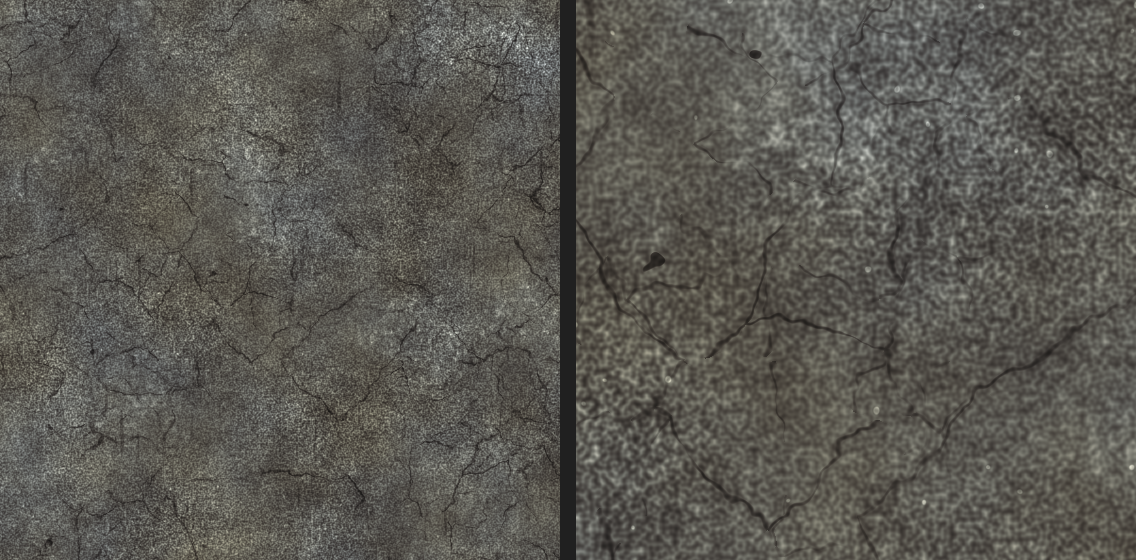
Left: the whole. Right: its middle third, enlarged.
Write a WebGL 1 fragment shader that draws this texture.

```glsl
precision highp float;
uniform vec2 u_resolution;

#define BASE_TONE 0.356
#define CLOUD_SCALE 3.7
#define CLOUD_CONTRAST 0.27
#define MOTTLE_CONTRAST 0.22
#define GRAIN_SCALE 297.0
#define GRAIN_CONTRAST 0.6
#define CRACK_DEPTH 0.55
#define CRACK_WIDTH 0.0016
#define CRACK_WARP 0.022
#define HUE_DRIFT 0.24

vec2 hash2(vec2 p) {
  vec3 q = fract(p.xyx * vec3(0.1031, 0.1030, 0.0973));
  q += dot(q, q.yzx + 33.33);
  return fract((q.xx + q.yz) * q.zy);
}

float cornerSlope(vec2 cell, vec2 offset) {
  float angle = 6.2832 * hash2(cell).x;
  return dot(vec2(cos(angle), sin(angle)), offset);
}

float gradientNoise(vec2 p) {
  vec2 i = floor(p), f = p - i;
  vec2 w = f * f * f * (f * (f * 6.0 - 15.0) + 10.0);
  vec2 e = vec2(1.0, 0.0);
  return mix(mix(cornerSlope(i, f), cornerSlope(i + e, f - e), w.x),
             mix(cornerSlope(i + e.yx, f - e.yx), cornerSlope(i + 1.0, f - 1.0), w.x), w.y);
}

float fbm(vec2 p) {
  float sum = 0.0, gain = 1.0;
  for (int i = 0; i < 5; i++) {
    sum += gain * gradientNoise(p);
    p = mat2(1.6, 1.2, -1.2, 1.6) * p + 17.3;
    gain *= 0.5;
  }
  return sum;
}

// Cell borders, some left out so that cracks branch and end; x = line, y = soft halo
vec2 cracks(vec2 p, float scale, float width, float share, float pixel) {
  vec2 q = p * scale, home = floor(q);
  vec2 nearest = vec2(9.0), second = vec2(9.0), nearestId = home, secondId = home;
  for (int y = -1; y <= 1; y++) {
    for (int x = -1; x <= 1; x++) {
      vec2 id = home + vec2(float(x), float(y));
      vec2 to = id + hash2(id + 51.0) - q;
      if (dot(to, to) < dot(nearest, nearest)) {
        second = nearest; secondId = nearestId;
        nearest = to; nearestId = id;
      } else if (dot(to, to) < dot(second, second)) {
        second = to; secondId = id;
      }
    }
  }
  float edge = dot(0.5 * (nearest + second), normalize(second - nearest)) / scale;
  float kept = step(hash2(nearestId + secondId + 7.0).y, share);
  float taper = smoothstep(-0.45, 0.25, gradientNoise(p * scale * 2.3 + 5.0));
  float line = 1.0 - smoothstep(0.1 * width, width * (0.4 + 0.6 * taper) + 0.5 * pixel, edge);
  float halo = 1.0 - smoothstep(0.0, 4.0 * width, edge);
  return kept * taper * vec2(line, halo);
}

// Sparse round marks, one at most per grid cell
float spots(vec2 p, float scale, float chance, float radius, float pixel) {
  vec2 id = floor(p * scale);
  vec2 dice = hash2(id + 91.0);
  vec2 centre = (id + 0.3 + 0.4 * hash2(id + 23.0)) / scale;
  float r = radius * (0.5 + 0.5 * dice.y);
  return step(dice.x, chance) * (1.0 - smoothstep(r - pixel, r + pixel, length(p - centre)));
}

void main() {
  float pixel = 1.0 / u_resolution.y;
  vec2 p = gl_FragCoord.xy * pixel;
  vec2 warp = vec2(fbm(p * 11.0 + 3.0), fbm(p * 11.0 + 40.0));
  vec2 jitter = vec2(gradientNoise(p * 85.0 + 4.0), gradientNoise(p * 85.0 + 44.0));
  vec2 bent = p + CRACK_WARP * warp + 0.004 * jitter;

  // Weathered clouds, mottling and sandy grain in three sizes
  float clouds = fbm(p * CLOUD_SCALE + 8.0);
  float mottle = fbm(p * 21.0 + 60.0);
  float stain = gradientNoise(vec2(p.x * 9.0, p.y * 2.0) + 31.0);
  float grain = gradientNoise(p * GRAIN_SCALE)
              + 0.6 * gradientNoise(p * GRAIN_SCALE * 0.57 + 9.0)
              + 0.35 * gradientNoise(p * GRAIN_SCALE * 0.27 + 29.0);
  float rough = 1.0 + 0.6 * gradientNoise(p * 6.0 + 70.0);
  float light = CLOUD_CONTRAST * clouds + MOTTLE_CONTRAST * mottle
              + 0.1 * stain + GRAIN_CONTRAST * rough * grain;

  // Pale flaking crust
  float crust = smoothstep(0.05, 0.5, fbm(p * 6.0 + 22.0));
  light += crust * (0.05 + 0.28 * smoothstep(0.0, 0.4, gradientNoise(p * 85.0))) - 0.015;

  // Long branching cracks and patches of fine connected ones
  float crazed = smoothstep(-0.3, 0.1, fbm(p * 2.6 + 14.0));
  vec2 crack = cracks(bent + 2.0, 4.3, CRACK_WIDTH * 1.35, 0.45, pixel);
  crack = max(crack, crazed * cracks(bent + 5.0, 11.0, CRACK_WIDTH, 0.75, pixel));
  crack = max(crack, 0.65 * crazed * cracks(bent + 9.0, 20.0, CRACK_WIDTH * 0.85, 0.5, pixel));
  light -= CRACK_DEPTH * crack.x + 0.1 * crack.y;

  // Thin upright scratches, ragged dark pits and pale chips
  float scratch = smoothstep(0.42, 0.6, gradientNoise(vec2(bent.x * 0.2 + p.x * 0.8, p.y * 0.07) * 95.0));
  light -= 0.28 * scratch;
  light -= 0.75 * spots(p + 0.008 * jitter + 0.006 * warp, 15.0, 0.04, 0.005, pixel);
  light += 0.5 * spots(p + 0.002 * jitter, 58.0, 0.05, 0.0021, pixel);

  // Brownish shadows, neutral highlights, drifting olive and slate
  float tone = BASE_TONE * exp(light);
  vec3 tint = mix(vec3(1.01, 0.94, 0.88), vec3(1.0, 1.0, 0.925), smoothstep(0.2, 0.45, tone));
  float warmth = fbm(p * 4.0 + 90.0) - 0.15 * crust;
  tint *= 1.0 + HUE_DRIFT * warmth * vec3(0.25, 0.06, -0.4);
  gl_FragColor = vec4(clamp(tone * tint, 0.0, 1.0), 1.0);
}
```
